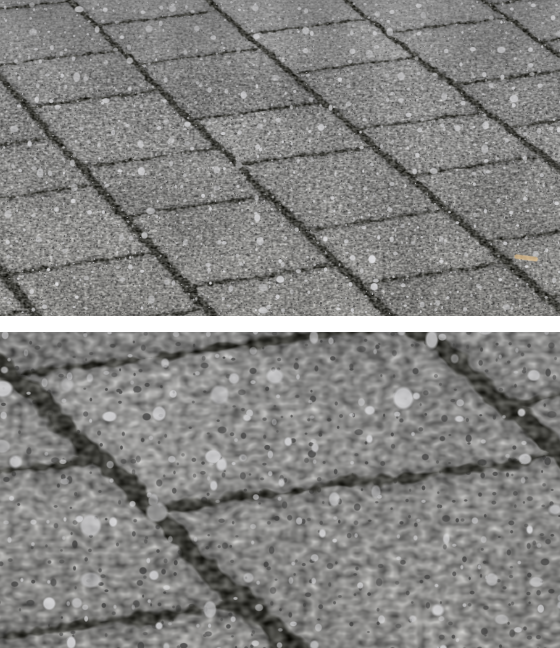
Top, the full canvas; bottom, a detail of the centre.
This texture is drawn by a Shadertoy shader. Its source:

```glsl
vec3 hash3(vec2 p) {
    vec3 q = fract(p.xyx * vec3(0.1031, 0.1030, 0.0973));
    q += dot(q, q.yxz + 33.33);
    return fract((q.xxy + q.yzz) * q.zyx);
}

float gradientNoise(vec2 p) {
    vec2 cell = floor(p), f = p - cell;
    vec2 s = f * f * f * (f * (f * 6.0 - 15.0) + 10.0);
    vec4 corner;
    for (int i = 0; i < 4; i++) {
        vec2 o = vec2(i & 1, i >> 1);
        float angle = 6.2832 * hash3(cell + o + 70.0).x;
        corner[i] = dot(vec2(cos(angle), sin(angle)), f - o);
    }
    return mix(mix(corner.x, corner.y, s.x), mix(corner.z, corner.w, s.x), s.y);
}

// Coverage of irregular grains, at most one per grid cell
float grains(vec2 p, float frequency, float density, float seed) {
    vec2 g = p * frequency, cell = floor(g);
    vec3 h = hash3(cell + seed), k = hash3(cell + seed + 41.0);
    float radius = 0.08 + 0.10 * k.x * k.x;
    float edge = 0.02 + frequency / iResolution.y * 0.5;
    vec2 offset = g - cell - 0.2 - 0.6 * h.xy;
    float d = length(offset * mix(vec2(0.8, 1.2), vec2(1.2, 0.8), k.z)) - radius;
    return step(h.z, density) * (0.55 + 0.45 * k.y) * smoothstep(edge, -edge, d);
}

float segmentDistance(vec2 p, vec2 a, vec2 b) {
    vec2 ab = b - a;
    return length(p - a - ab * clamp(dot(p - a, ab) / dot(ab, ab), 0.0, 1.0));
}

void mainImage(out vec4 fragColor, in vec2 fragCoord) {
    float pixel = 1.0 / iResolution.y;
    vec2 p = fragCoord * pixel;
    p.y = 1.0 - p.y;

    // Perspective paving: strips along u, stones along v
    vec2 wobble = vec2(gradientNoise(p * 13.0), gradientNoise(p * 13.0 + 50.0));
    vec2 q = p + 0.007 * wobble;
    float depth = q.y + 3.472;
    float u = ((q.x + 3.31) / depth - 0.891) / 0.1256;
    float strip = floor(u);
    float v = ((29.63 - q.x) / depth - 7.035 - 0.195 * mod(strip, 2.0)) / 0.715;
    float f = fract(v);
    vec2 stone = vec2(strip, 2.0 * floor(v) + step(0.43, f));

    // Distances to the wide long joints and the thin, uneven cross joints
    float longJoint = abs(u - round(u)) * 0.36;
    float crossJoint = min(min(f, 1.0 - f), abs(f - 0.43)) * 0.404;
    float ragged = gradientNoise(p * 40.0) + 0.8 * gradientNoise(p * 85.0);
    float crossWidth = 0.0038 + 0.004 * gradientNoise(p * 11.0 + 31.0);
    float gap = min(longJoint - 0.009 - 0.004 * p.y, crossJoint - crossWidth);
    gap += 0.007 * ragged;
    float joint = smoothstep(0.0015 + pixel, -0.002 - pixel, gap);

    // Rough concrete with mostly calm tone and sparse strong specks
    vec2 stretched = p * vec2(0.8, 1.1);
    float coarse = gradientNoise(stretched * 45.0);
    float fine = gradientNoise(stretched * 90.0 + 9.0);
    float grit = gradientNoise(stretched * 150.0 + 23.0);
    float roughness = mix(0.5, 1.0, smoothstep(0.0, 0.4, p.y));
    float mottled = 0.07 * coarse + 0.13 * fine + 0.13 * grit;
    float specks = fine * abs(fine) + grit * abs(grit);
    float shade = 0.53 + 0.05 * (hash3(stone + 30.0).x - 0.5);
    shade += 0.09 * gradientNoise(p * 3.5) + 0.05 * gradientNoise(p * 9.0 + 12.0);
    shade += roughness * (mottled + 0.22 * specks);
    shade -= 0.06 * smoothstep(0.018, 0.0, gap);
    vec3 color = shade * mix(vec3(1.0), vec3(1.005, 1.0, 0.98), p.y);

    // Pits in the stone, then dark mossy joints
    float pits = max(grains(p, 44.0, 0.42, 7.0), grains(p, 65.0, 0.4, 520.0));
    color = mix(color, vec3(0.25), 0.8 * roughness * pits);
    vec3 soil = vec3(0.215, 0.215, 0.195) + 0.22 * fine + 0.2 * grit;
    color = mix(color, soil, joint * (0.92 + 0.25 * min(coarse, 0.0)));

    // Pale hailstones in three sizes
    float hail = max(grains(p, 14.0, 0.36, 110.0), grains(p, 23.0, 0.42, 260.0));
    hail = max(hail, 0.8 * grains(p, 46.0, 0.3, 390.0));
    vec3 ice = vec3(0.83, 0.83, 0.84) + 0.1 * coarse;
    color = mix(color, ice, hail * mix(0.75, 1.0, p.y));

    // Fallen leaf
    float leaf = segmentDistance(p, vec2(1.635, 0.812), vec2(1.695, 0.820)) - 0.007;
    color = mix(color, vec3(0.78, 0.68, 0.53) + 0.1 * fine, smoothstep(pixel, -pixel, leaf));

    fragColor = vec4(clamp(color, 0.0, 1.0), 1.0);
}
```
